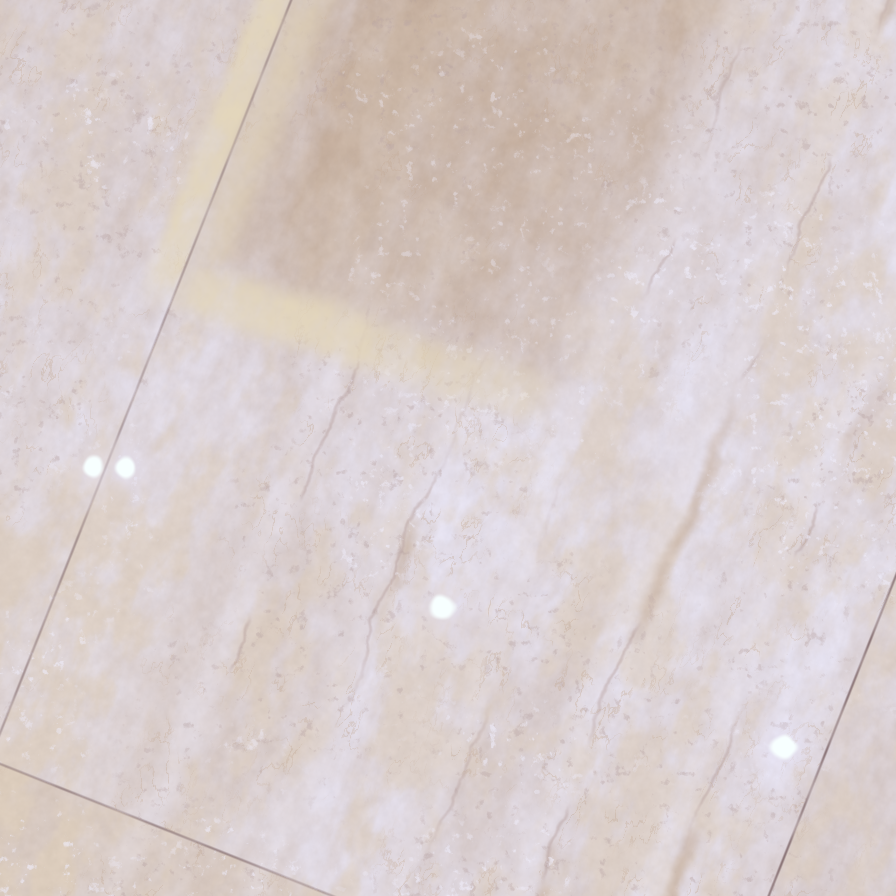
A WebGL 2 fragment shader for this texture:

```glsl
#version 300 es
precision highp float;
// Polished cream marble floor tiles with slanted veins, thin joints and reflected lamps.
uniform vec2 u_resolution;
out vec4 fragColor;

float hash(vec2 p) {
  return fract(sin(dot(p, vec2(127.1, 311.7))) * 43758.5453);
}

float noise(vec2 p) {
  vec2 i = floor(p), f = fract(p);
  f = f * f * (3.0 - 2.0 * f);
  return mix(mix(hash(i), hash(i + vec2(1, 0)), f.x),
             mix(hash(i + vec2(0, 1)), hash(i + vec2(1, 1)), f.x), f.y);
}

float fbm(vec2 p) {
  float sum = 0.0, amp = 0.5;
  for (int i = 0; i < 5; i++) {
    sum += amp * noise(p);
    p = mat2(0.8, 0.6, -0.6, 0.8) * p * 2.03 + 3.7;
    amp *= 0.5;
  }
  return sum;
}

// 1 between lo and hi, with soft edges
float band(float x, float lo, float hi, float soft) {
  return smoothstep(lo - soft, lo + soft, x) * (1.0 - smoothstep(hi - soft, hi + soft, x));
}

// 1 on the line x = 0, fading out at the given half width
float stroke(float x, float width) {
  return 1.0 - smoothstep(0.0, width, abs(x));
}

void main() {
  vec2 p = gl_FragCoord.xy / u_resolution.y;
  // tile axes: x across the grain, y along it
  vec2 t = vec2(dot(p, vec2(0.929, -0.369)), dot(p, vec2(0.369, 0.929)));
  float leftTile = 1.0 - step(-0.067, t.x);
  float rightTile = step(0.797, t.x);
  float lowTile = (1.0 - step(0.137, t.y)) * (1.0 - leftTile) * (1.0 - rightTile);
  vec2 q = t + 7.3 * leftTile + 3.1 * rightTile + 5.7 * lowTile;
  q.x += 0.03 * (fbm(q * 5.0) - 0.5);

  // cloudy tone, stretched grain and fine mottling
  float cloud = fbm(q * vec2(5.0, 2.5) + 1.3) - 0.48;
  float streak = fbm(q * vec2(24.0, 3.5)) - 0.48;
  float mottle = fbm(q * vec2(60.0, 34.0)) - 0.48;
  float shadow = band(t.x, -0.05, 0.39, 0.06) * smoothstep(0.67, 0.80, t.y);
  float shade = 0.14 + 0.4 * cloud + 0.5 * streak + 0.5 * mottle;
  shade += 0.48 * shadow + 0.26 * smoothstep(0.45, 0.95, p.y) * (1.0 - smoothstep(0.8, 1.05, p.x));
  shade += 0.12 * (1.0 - smoothstep(0.0, 0.45, length(p - vec2(0.05, 0.15))));
  shade += 0.15 * lowTile + 0.12 * rightTile;
  vec3 col = mix(vec3(0.89, 0.87, 0.915), vec3(0.78, 0.70, 0.645), clamp(shade, -0.1, 1.1));

  // warm stains, broken up into small clots
  float stain = 0.55 * fbm(q * vec2(11.0, 5.0) + 9.0) + 0.45 * fbm(q * vec2(42.0, 24.0) + 2.0);
  float warm = 0.6 * smoothstep(0.44, 0.64, stain) + 0.25 * lowTile;
  warm += 0.2 * (1.0 - smoothstep(0.1, 0.5, length(p - vec2(0.0, 0.2))));
  col = mix(col, vec3(0.86, 0.80, 0.74), warm * (1.0 - 0.6 * shadow));

  // veins: a pale side, a ragged tan side and short faint cracks
  for (int i = 0; i < 5; i++) {
    float k = float(i);
    float ragged = 0.022 * (fbm(vec2(t.y * 22.0, k * 3.3)) - 0.48) + 0.006 * mottle;
    float d = t.x - 0.15 - 0.135 * k - 0.05 * (fbm(vec2(t.y * 4.0, k * 9.1)) - 0.48) - ragged;
    float part = smoothstep(0.42, 0.75, noise(vec2(t.y * 6.0 + 2.0, k * 4.7)));
    part *= smoothstep(0.25, 0.6, noise(q * vec2(30.0, 24.0) + k)) * (1.0 - 0.5 * shadow);
    col = mix(col, vec3(0.90, 0.875, 0.90), 0.35 * stroke(d + 0.018, 0.026) * (1.0 - shadow));
    col = mix(col, vec3(0.77, 0.68, 0.61), 0.55 * stroke(d - 0.004, 0.014) * part);
    float crack = smoothstep(0.5, 0.75, noise(vec2(t.y * 14.0, k * 2.3 + 5.0)));
    col = mix(col, vec3(0.68, 0.58, 0.57), 0.35 * stroke(d, 0.0035) * crack * (1.0 - shadow));
  }

  // small ochre scratches, grey pits and white flecks
  float patchy = smoothstep(0.38, 0.62, fbm(q * vec2(9.0, 6.0) + 4.0));
  float scratch = stroke(fbm(q * vec2(75.0, 38.0) + 6.0) - 0.5, 0.035);
  scratch *= smoothstep(0.5, 0.8, noise(q * vec2(50.0, 30.0) + 1.0));
  col = mix(col, vec3(0.77, 0.67, 0.59), 0.38 * scratch * patchy);
  float pit = smoothstep(0.62, 0.80, fbm(p * 110.0 + 3.0));
  col = mix(col, vec3(0.72, 0.64, 0.64), 0.40 * pit * patchy);
  float fleckZone = smoothstep(0.42, 0.62, fbm(p * 7.0 + 2.0)) * (1.0 - 0.4 * shadow);
  float fleck = smoothstep(0.62, 0.78, fbm(p * 120.0 + 17.0));
  col = mix(col, vec3(0.93, 0.92, 0.97), 0.65 * fleck * fleckZone);
  col += 0.04 * (fbm(p * 130.0 + 31.0) - 0.48);

  // yellow reflected strips meeting at a corner
  float upright = band(t.x, -0.103, -0.066, 0.010) * smoothstep(0.66, 0.73, t.y);
  float halo = band(t.x, -0.066, -0.025, 0.018) * smoothstep(0.68, 0.78, t.y);
  float level = t.y - 0.05 * (t.x + 0.06) + 0.02 * cloud;
  float strip = band(level, 0.687, 0.742, 0.017) * band(t.x, -0.06, 0.36, 0.03);
  float glow = max(max(0.75 * upright, 0.5 * halo), strip * mix(0.75, 0.42, smoothstep(0.0, 0.35, t.x)));
  col = mix(col, vec3(0.90, 0.85, 0.735), glow * (0.88 + 0.9 * mottle + 0.5 * streak));

  // tile joints
  float joint = stroke(t.x + 0.067, 0.0026) * 0.48;
  joint = max(joint, stroke(t.x - 0.797, 0.0026) * 0.75);
  joint = max(joint, stroke(t.y - 0.137, 0.0026) * 0.55 * band(t.x, -0.067, 0.797, 0.001));
  col = mix(col, vec3(0.52, 0.43, 0.44), joint * (0.6 + 0.7 * noise(t * 45.0)));

  // row of lamp reflections, the first one split by the joint
  for (int i = 0; i < 3; i++) {
    float k = float(i);
    vec2 d = p - vec2(0.122 + 0.381 * k, 0.478 - 0.156 * k);
    if (i == 0) d.x = (abs(d.x) - 0.018) * 1.4;
    else d.x += 0.01;
    float r = length(d * vec2(0.9, 1.05));
    col = mix(col, vec3(0.91, 0.90, 0.98), 0.5 * exp(-r * r * 1300.0));
    col = mix(col, vec3(0.97, 1.0, 1.0), 1.0 - smoothstep(0.011, 0.018, r + 0.004 * noise(p * 90.0)));
  }

  fragColor = vec4(clamp(col, 0.0, 1.0), 1.0);
}
```
